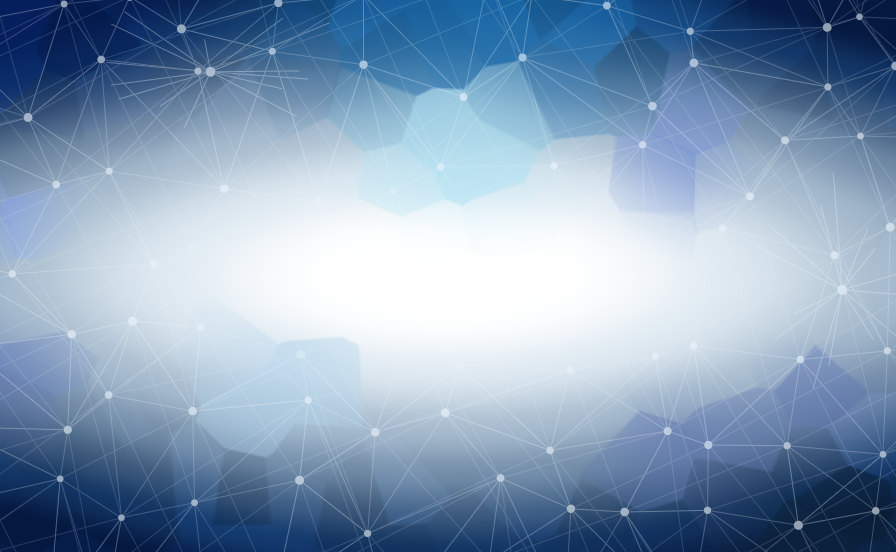
Give the GLSL for this background, as a WebGL 2 fragment shader.

```glsl
#version 300 es
precision highp float;
// Blue faceted backdrop with a wide white glow and a pale web of linked nodes.

#define NODE_DENSITY 6.5
#define NODE_JITTER 0.8
#define NODE_RADIUS 0.0075
#define LINE_WIDTH 0.0009
#define LINE_ALPHA 0.34
#define FAINT_ALPHA 0.15
#define FACET_DENSITY 8.0
#define FACET_CONTRAST 0.10
#define HUB_RAYS 14

uniform vec2 u_resolution;
out vec4 fragColor;

vec2 hash22(vec2 p) {
    vec3 q = fract(p.xyx * vec3(0.1031, 0.1030, 0.0973));
    q += dot(q, q.yzx + 33.33);
    return fract((q.xx + q.yz) * q.zy);
}

float segmentDistance(vec2 p, vec2 a, vec2 b) {
    vec2 pa = p - a, ba = b - a;
    return length(pa - ba * clamp(dot(pa, ba) / max(dot(ba, ba), 1e-6), 0.0, 1.0));
}

// Antialiased coverage of a shape with the given half width.
float coverage(float d, float halfWidth, float px) {
    return clamp((halfWidth - d) / px + 0.5, 0.0, 1.0);
}

vec2 nodeAt(vec2 cell) {
    return (cell + 0.5 + NODE_JITTER * (hash22(cell + 17.0) - 0.5)) / NODE_DENSITY;
}

// Radial ramp from white through steel blue to navy.
vec3 glowRamp(float s) {
    vec3 c = mix(vec3(1.0), vec3(0.88, 0.92, 0.95), smoothstep(0.01, 0.13, s));
    c = mix(c, vec3(0.66, 0.74, 0.81), smoothstep(0.10, 0.32, s));
    c = mix(c, vec3(0.46, 0.56, 0.67), smoothstep(0.28, 0.53, s));
    c = mix(c, vec3(0.26, 0.38, 0.52), smoothstep(0.48, 0.76, s));
    c = mix(c, vec3(0.07, 0.21, 0.40), smoothstep(0.68, 1.02, s));
    return mix(c, vec3(0.02, 0.10, 0.26), smoothstep(0.98, 1.35, s));
}

// Blend a soft elliptical patch of colour over the base.
vec3 tint(vec3 base, vec2 uv, vec2 centre, vec2 radius, vec3 colour, float amount) {
    vec2 q = (uv - centre) / radius;
    return mix(base, colour, amount * (1.0 - smoothstep(0.2, 1.3, length(q))));
}

// Nearest cell site in xy and its random shade in z, blended at cell borders.
vec3 facet(vec2 p, float px) {
    vec2 g = p * FACET_DENSITY, base = floor(g);
    vec3 first = vec3(0.0), second = vec3(0.0);
    float d1 = 9.0, d2 = 9.0;
    for (int y = -1; y <= 1; y++)
    for (int x = -1; x <= 1; x++) {
        vec2 cell = base + vec2(x, y), h = hash22(cell + 71.0);
        vec3 site = vec3((cell + h) / FACET_DENSITY, fract(h.x * 7.0 + h.y * 5.0));
        float d = length(g - cell - h);
        if (d < d1) { d2 = d1; second = first; d1 = d; first = site; }
        else if (d < d2) { d2 = d; second = site; }
    }
    float inside = smoothstep(0.0, 3.0 * px * FACET_DENSITY, d2 - d1);
    return mix(second, first, 0.5 + 0.5 * inside);
}

// Strongest of all links and nodes near p.
float network(vec2 p, float px) {
    vec2 base = floor(p * NODE_DENSITY);
    float lines = 0.0, faint = 0.0, dots = 0.0;
    for (int y = -2; y <= 2; y++)
    for (int x = -2; x <= 2; x++) {
        vec2 cell = base + vec2(x, y), a = nodeAt(cell);
        vec2 h = hash22(cell + 5.0);
        vec2 diagonal = h.x < 0.5 ? vec2(1, 1) : vec2(1, -1);
        float d = min(segmentDistance(p, a, nodeAt(cell + vec2(1, 0))),
                      segmentDistance(p, a, nodeAt(cell + vec2(0, 1))));
        d = min(d, segmentDistance(p, a, nodeAt(cell + diagonal)));
        float far = min(segmentDistance(p, a, nodeAt(cell + vec2(2, 1))),
                        segmentDistance(p, a, nodeAt(cell + vec2(-1, 2))));
        lines = max(lines, coverage(d, LINE_WIDTH, px) * (0.6 + 0.4 * h.y));
        faint = max(faint, coverage(far, LINE_WIDTH, px));
        dots = max(dots, coverage(length(p - a), NODE_RADIUS * (0.8 + 0.3 * h.y), px));
    }
    return max(max(lines * LINE_ALPHA, faint * FAINT_ALPHA), dots * 0.6);
}

// Dense fan of thin links around one busy node.
float hub(vec2 p, vec2 centre, vec2 reach, float px) {
    float rays = 0.0;
    for (int i = 0; i < HUB_RAYS; i++) {
        vec2 h = hash22(vec2(i, 3.0) + centre * 50.0);
        float angle = 6.2832 * (float(i) + h.x) / float(HUB_RAYS);
        vec2 tip = centre + reach * (0.4 + 0.6 * h.y) * vec2(cos(angle), sin(angle));
        rays = max(rays, coverage(segmentDistance(p, centre, tip), LINE_WIDTH, px));
    }
    return max(rays * LINE_ALPHA, 0.6 * coverage(length(p - centre), NODE_RADIUS * 1.2, px));
}

void main() {
    vec2 uv = gl_FragCoord.xy / u_resolution;
    float aspect = u_resolution.x / u_resolution.y, px = 1.0 / u_resolution.y;
    vec2 p = vec2(uv.x * aspect, uv.y), q = uv * 2.0 - 1.0;
    vec2 q2 = q * q;
    float s = 0.32 * q2.x + q2.y + 0.4 * q2.x * q2.y;
    vec3 colour = glowRamp(s);

    // Coloured patches, broken up by the facets.
    vec3 cell = facet(p, px);
    vec2 t = mix(uv, cell.xy / vec2(aspect, 1.0), 0.55);
    vec3 violet = vec3(0.44, 0.55, 0.83);
    colour = tint(colour, t, vec2(0.53, 0.97), vec2(0.26, 0.23), vec3(0.10, 0.43, 0.68), 0.75);
    colour = tint(colour, t, vec2(0.51, 0.73), vec2(0.13, 0.16), vec3(0.70, 0.89, 0.95), 0.7);
    colour = tint(colour, t, vec2(0.76, 0.73), vec2(0.08, 0.14), violet, 0.7);
    colour = tint(colour, t, vec2(0.77, 0.19), vec2(0.10, 0.13), violet * 0.85, 0.6);
    colour = tint(colour, t, vec2(0.91, 0.27), vec2(0.08, 0.11), violet * 0.85, 0.55);
    colour = tint(colour, t, vec2(0.01, 0.61), vec2(0.06, 0.09), violet * 1.15, 0.6);
    colour = tint(colour, t, vec2(0.01, 0.32), vec2(0.08, 0.11), violet * 0.9, 0.6);
    colour = tint(colour, t, vec2(0.31, 0.30), vec2(0.10, 0.13), vec3(0.70, 0.83, 0.92), 0.6);
    colour = tint(colour, t, vec2(0.02, 0.93), vec2(0.20, 0.16), vec3(0.01, 0.12, 0.38), 0.6);
    colour = tint(colour, t, vec2(0.97, 0.02), vec2(0.22, 0.16), vec3(0.05, 0.14, 0.24), 0.8);
    colour *= 1.0 + FACET_CONTRAST * (cell.z - 0.5) * 2.0 * smoothstep(0.2, 0.9, s);

    // White web over everything.
    float web = network(p, px);
    web = max(web, hub(p, vec2(0.94 * aspect, 0.475), vec2(0.20, 0.22), px));
    web = max(web, hub(p, vec2(0.235 * aspect, 0.87), vec2(0.36, 0.14), px));
    fragColor = vec4(mix(colour, vec3(0.94, 0.97, 1.0), web * smoothstep(0.0, 0.2, s)), 1.0);
}
```
